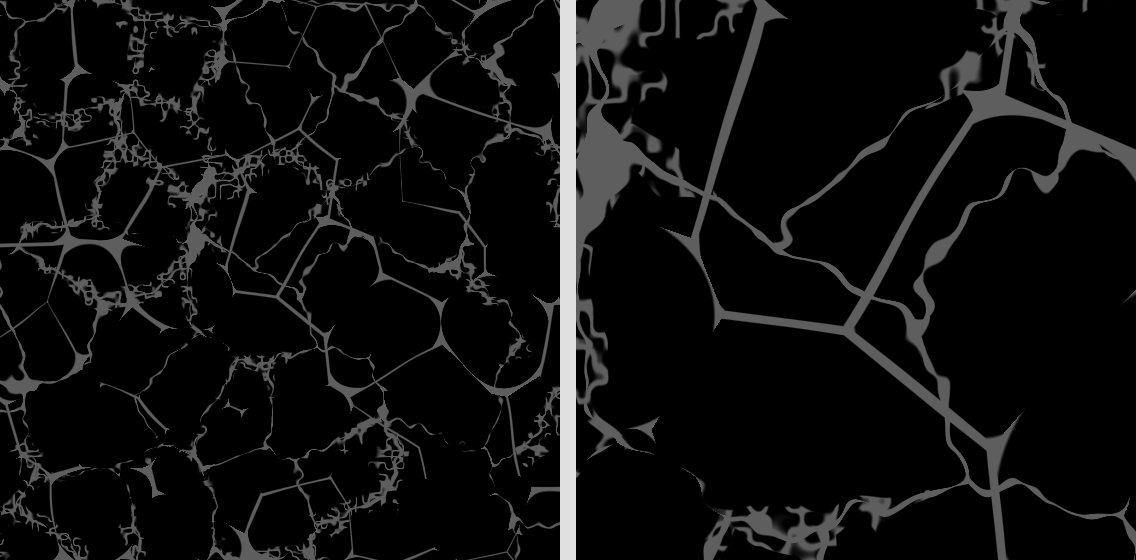
Left: the whole. Right: its middle third, enlarged.
Reproduce this texture procedurally as a Shadertoy shader.

```glsl
const float GREY = 0.37;          // brightness of the filled cracks
const float CLEAN_CELLS = 7.0;    // straight shards across the canvas
const float ROUGH_CELLS = 6.3;    // crumbled shards across the canvas
const float CLEAN_KEEP = 0.58;    // share of straight edges that are drawn
const float ROUGH_KEEP = 0.80;    // share of crumbled edges that are drawn
const float CLEAN_WIDTH = 0.0021; // half widths in canvas units
const float ROUGH_WIDTH = 0.0050;
const float LACE_REACH = 0.019;   // how far the lace strays from an edge
const float FILL_SHARE = 0.60;    // share of shards with webbed corners
const float FILL_LEVEL = 1.12;    // higher means smaller webs
const float BEND = 0.22;          // slow warp of crumbled edges, in cells
const float CRUMBLE = 0.13;       // fine warp of crumbled edges, in cells

// Integer hash, three values from 0 to 1
vec3 hash3(vec2 cell, float seed) {
    uvec3 v = uvec3(ivec3(vec3(cell, seed)));
    v = v * 1664525u + 1013904223u;
    v.x += v.y * v.z; v.y += v.z * v.x; v.z += v.x * v.y;
    v ^= v >> 16u;
    v.x += v.y * v.z; v.y += v.z * v.x; v.z += v.x * v.y;
    return vec3(v >> 8u) / 16777216.0;
}

// Smooth value noise, two independent channels
vec2 noise2(vec2 p, float seed) {
    vec2 i = floor(p), f = fract(p);
    f = f * f * (3.0 - 2.0 * f);
    vec2 low = mix(hash3(i, seed).xy, hash3(i + vec2(1, 0), seed).xy, f.x);
    vec2 high = mix(hash3(i + vec2(0, 1), seed).xy, hash3(i + vec2(1, 1), seed).xy, f.x);
    return mix(low, high, f.y);
}

// Voronoi shards: x = distance to a drawn edge, y = corner web strength
vec2 shards(vec2 p, float seed, float keep) {
    vec2 base = floor(p), f = fract(p);
    vec2 home = base, toHome = vec2(0);
    float nearest = 1e3;
    for (int y = -1; y <= 1; y++)
    for (int x = -1; x <= 1; x++) {
        vec2 o = vec2(x, y);
        vec2 r = o + hash3(base + o, seed).xy - f;
        if (dot(r, r) < nearest) {
            nearest = dot(r, r);
            toHome = r;
            home = base + o;
        }
    }
    vec3 trait = hash3(home, seed + 40.0);
    float falloff = mix(6.5, 15.0, trait.x);
    float edge = 1e3, web = 0.0;
    for (int y = -2; y <= 2; y++)
    for (int x = -2; x <= 2; x++) {
        if (x == 0 && y == 0) continue;
        vec2 other = home + vec2(x, y);
        vec2 r = other + hash3(other, seed).xy - p;
        float d = dot(0.5 * (r + toHome), normalize(r - toHome));
        float hidden = step(keep, hash3(home + other, seed + 80.0).x);
        edge = min(edge, d + 9.0 * hidden);
        web += exp(-falloff * d);
    }
    return vec2(edge, web * step(trait.y, FILL_SHARE));
}

// Antialiased coverage of everything closer than width
float stroke(float d, float width, float aa) {
    return 1.0 - smoothstep(width - aa, width + aa, d);
}

void mainImage(out vec4 fragColor, in vec2 fragCoord) {
    vec2 uv = fragCoord / iResolution.y;
    float aa = 0.8 / iResolution.y;

    // Slow and fine variation
    vec2 slow = noise2(uv * 11.0, 1.0);
    vec2 zone = noise2(uv * 6.0, 2.0);
    vec2 fine = noise2(uv * 52.0, 3.0);
    vec2 grain = noise2(uv * 95.0, 4.0);

    // Straight shards and crumbled shards
    vec2 clean = shards(uv * CLEAN_CELLS + 0.06 * (slow - 0.5), 11.0, CLEAN_KEEP);
    vec2 warp = BEND * (slow - 0.5) + CRUMBLE * (fine - 0.5);
    vec2 rough = shards(uv * ROUGH_CELLS + 3.7 + warp, 23.0, ROUGH_KEEP);
    clean.x /= CLEAN_CELLS;
    rough.x /= ROUGH_CELLS;

    // Thin lines, tapering slowly or broken into beads
    float ink = stroke(clean.x, CLEAN_WIDTH * (1.7 * slow.y - 0.05), aa);
    float beads = ROUGH_WIDTH * (0.8 * grain.x + 0.7 * zone.y - 0.42);
    ink = max(ink, stroke(rough.x, beads, aa));

    // Lace of small holes beside the crumbled edges
    float laceZone = smoothstep(0.42, 0.72, zone.x);
    float reach = LACE_REACH * laceZone * (0.4 + fine.y);
    float strand = 1.0 - smoothstep(0.05, 0.17, abs(grain.y - 0.52));
    ink = max(ink, strand * stroke(rough.x, reach, 2.0 * aa) * step(0.002, reach));

    // Webbed corners, crisp in some places and soft in others
    float softness = mix(0.05, 0.5, zone.y * zone.y);
    float level = FILL_LEVEL + 0.75 * slow.x;
    ink = max(ink, smoothstep(level, level + softness, clean.y));
    level += 0.22 + 0.35 * (grain.x - 0.5);
    ink = max(ink, smoothstep(level, level + softness, rough.y));

    fragColor = vec4(vec3(GREY * clamp(ink, 0.0, 1.0)), 1.0);
}
```
